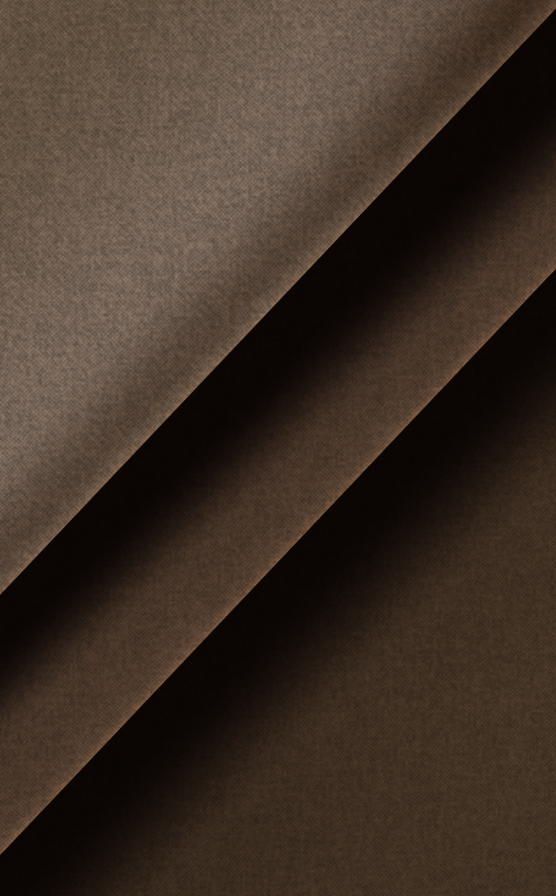
Reproduce this texture procedurally as a Shadertoy shader.

```glsl
// Folded brown cloth: two parallel diagonal pleats over a flat lower sheet.
// Each layer is shaded by its height above a slanted fold line, with a soft
// shadow under every fold; a fine warped weave and thread noise cover it all.

float hash(vec2 p) {
    vec3 q = fract(vec3(p.xyx) * 0.1031);
    q += dot(q, q.yzx + 33.33);
    return fract((q.x + q.y) * q.z);
}

float noise(vec2 p) {
    vec2 cell = floor(p), f = fract(p);
    f = f * f * (3.0 - 2.0 * f);
    float low = mix(hash(cell), hash(cell + vec2(1, 0)), f.x);
    float high = mix(hash(cell + vec2(0, 1)), hash(cell + vec2(1, 1)), f.x);
    return mix(low, high, f.y);
}

// Signed thread relief: crossed yarns, slubs along both yarns, fine grain.
float weave(vec2 p) {
    vec2 warp = vec2(noise(p * 38.0), noise(p * 38.0 + 71.0)) * 0.005;
    vec2 yarn = (p + warp) * 1350.0;
    float crossing = sin(yarn.x) * sin(yarn.y);
    float slubs = noise(p * vec2(45.0, 330.0)) + noise(p * vec2(330.0, 45.0) + 19.0) - 1.0;
    float grain = noise(p * 290.0) + noise(p * 510.0 + 43.0) - 1.0;
    return 0.30 * crossing + 0.35 * slubs + 0.65 * grain;
}

// Light left below a fold; depth is measured downward from its edge.
float shadowFade(float depth, float start, float end) {
    float t = smoothstep(start, end, depth);
    return t * (0.65 + 0.35 * t);
}

// Upper sheet: rim, dark trough, broad bright roll, then a slow falloff.
vec3 upperSheet(float h, vec2 p) {
    float tone = mix(0.38, 0.325, smoothstep(0.0, 0.045, h));
    tone = mix(tone, 0.455, smoothstep(0.035, 0.16, h));
    tone = mix(tone, 0.385, smoothstep(0.19, 0.52, h));
    tone -= 0.09 * smoothstep(0.25, 0.62, p.x) * smoothstep(0.55, 1.0, p.y);
    tone += 0.012 * (noise(vec2(h * 9.0, p.x * 3.0)) - 0.5);
    vec3 color = tone - vec3(0.0, 0.066, 0.118);
    color.b -= 0.015 * smoothstep(0.2, 0.6, h);
    return color + vec3(0.13, 0.085, 0.045) * exp(-h * 130.0);
}

// Middle pleat: shadowed from above, brightening toward its lower rim.
vec3 middlePleat(float h, float depth, vec2 p) {
    float spread = p.x / 0.62;
    float light = shadowFade(depth, 0.055 + 0.03 * spread, 0.175 + 0.06 * spread);
    vec3 cloth = vec3(0.275, 0.205, 0.155) + vec3(0.075, 0.06, 0.05) * exp(-h * 28.0);
    cloth += vec3(0.13, 0.085, 0.05) * exp(-h * 150.0);
    return mix(vec3(0.042, 0.022, 0.014), cloth, light);
}

// Lower sheet: deep shadow easing into an even olive brown.
vec3 lowerSheet(float depth, vec2 p) {
    float light = shadowFade(depth, 0.05, 0.24);
    vec3 cloth = mix(vec3(0.235, 0.175, 0.125), vec3(0.275, 0.21, 0.15), smoothstep(0.15, 0.55, depth));
    cloth *= 1.0 - 0.08 * smoothstep(0.25, 0.0, p.y);
    return mix(vec3(0.042, 0.022, 0.014), cloth, light);
}

void mainImage(out vec4 fragColor, in vec2 fragCoord) {
    vec2 p = fragCoord / iResolution.y;
    p.x *= 0.6211 * iResolution.y / iResolution.x;
    float slant = p.y - 1.054 * p.x;
    float upper = slant - 0.336;
    float middle = slant - 0.0456;
    float soft = 1.1 / iResolution.y;

    // Stack the layers from the bottom up.
    vec3 color = lowerSheet(max(-middle, 0.0), p);
    color = mix(color, middlePleat(max(middle, 0.0), max(-upper, 0.0), p), smoothstep(-soft, soft, middle));
    color = mix(color, upperSheet(max(upper, 0.0), p), smoothstep(-soft, soft, upper));

    // Threads scale with the light; diagonal ribs show on the lit sheet.
    float ribs = sin((p.x + p.y) * 520.0 + 5.0 * noise(p * 60.0)) * step(0.0, upper);
    color *= 1.0 + 0.25 * weave(p) + 0.025 * ribs;
    fragColor = vec4(clamp(color, 0.0, 1.0), 1.0);
}
```
